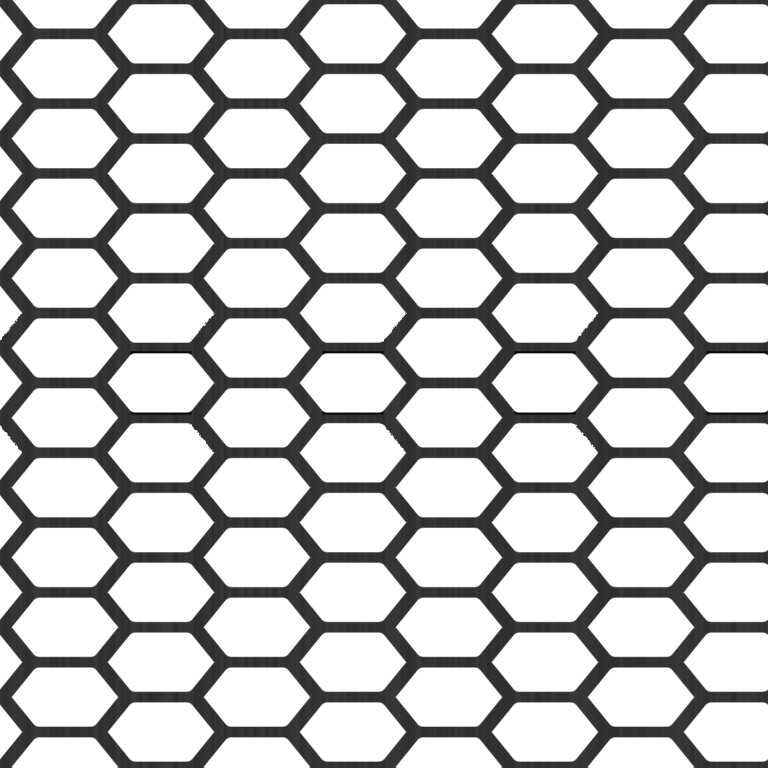
This pattern is drawn by a WebGL 1 fragment shader. Its source:

```glsl
precision highp float;
// Dark wire mesh of wide hexagonal openings on white, with faint stripes and one worn row.
uniform vec2 u_resolution;

const vec2 REPEATS = vec2(4.0, 11.0);         // openings across and down, per lattice
const vec2 FIRST_CENTER = vec2(0.0846, 0.0014);
const vec2 OPENING = vec2(0.0694, 0.0386);    // half width and half height
const float SLANT = 0.812;                    // sideways run of the slanted sides
const float ROUNDING = 0.004;
const float STRIPES = 256.0;
const float WORN_ROW = 5.0;
const vec3 WIRE = vec3(0.198);
const vec3 PAPER = vec3(1.0);

float hash(vec2 p) {
    vec3 q = fract(vec3(p.xyx) * 0.1031);
    q += dot(q, q.yzx + 33.33);
    return fract((q.x + q.y) * q.z);
}

float smoothMax(float a, float b, float k) {
    float h = max(k - abs(a - b), 0.0) / k;
    return max(a, b) + h * h * k * 0.25;
}

// Signed distances to the flat sides (x) and slanted sides (y).
vec2 sideDistances(vec2 p, vec2 halfSize, float slant) {
    p = abs(p);
    float slanted = (p.x - halfSize.x + slant * p.y) / sqrt(1.0 + slant * slant);
    return vec2(p.y - halfSize.y, slanted);
}

// Position relative to the nearest center of a lattice.
vec2 toCell(vec2 uv, vec2 center) {
    return (fract((uv - center) * REPEATS + 0.5) - 0.5) / REPEATS;
}

// Row number of that center, wrapping from top to bottom.
float rowOf(vec2 uv, vec2 center) {
    return mod(floor((uv.y - center.y) * REPEATS.y + 0.5), REPEATS.y);
}

// Wrapping noise that varies only across.
float stripeNoise(float x, float count) {
    float cell = floor(x * count);
    float a = hash(vec2(mod(cell, count), 3.0));
    float b = hash(vec2(mod(cell + 1.0, count), 3.0));
    return mix(a, b, smoothstep(0.0, 1.0, fract(x * count)));
}

// Small roughness on the right slants that face the worn row.
float roughness(vec2 p, float row, vec2 uv) {
    float beside = 1.0 - step(0.5, abs(abs(row - WORN_ROW) - 1.0));
    float facing = step(0.0, p.y * (WORN_ROW - row)) * step(0.0, p.x);
    return beside * facing * (hash(floor(uv * 384.0)) - 0.5) * 0.0018;
}

void main() {
    vec2 uv = gl_FragCoord.xy / u_resolution;
    float soft = max(0.0018, 1.0 / min(u_resolution.x, u_resolution.y));

    // Two interleaved lattices of openings
    vec2 secondCenter = FIRST_CENTER + 0.5 / REPEATS;
    vec2 pA = toCell(uv, FIRST_CENTER);
    vec2 pB = toCell(uv, secondCenter);
    float row = rowOf(uv, secondCenter);
    vec2 sidesA = sideDistances(pA, OPENING, SLANT);
    vec2 sidesB = sideDistances(pB, OPENING, SLANT);
    sidesB.y += roughness(pB, row, uv);
    float edge = min(smoothMax(sidesA.x, sidesA.y, ROUNDING),
                     smoothMax(sidesB.x, sidesB.y, ROUNDING));

    // Striped wire
    float grain = stripeNoise(uv.x, STRIPES) - 0.5;
    vec3 wire = WIRE + 0.045 * grain;

    // Black lines along the flat sides of the worn row
    float worn = 1.0 - step(0.5, abs(row - WORN_ROW));
    float line = 1.0 - smoothstep(0.0010, 0.0010 + soft, abs(sidesB.x - 0.0008));
    float flatPart = 1.0 - smoothstep(0.0, soft, abs(pB.x) - 0.039);
    wire *= 1.0 - 0.85 * worn * line * flatPart;

    float cover = clamp(edge / soft + 0.5, 0.0, 1.0);
    gl_FragColor = vec4(mix(PAPER, wire, cover), 1.0);
}
```
